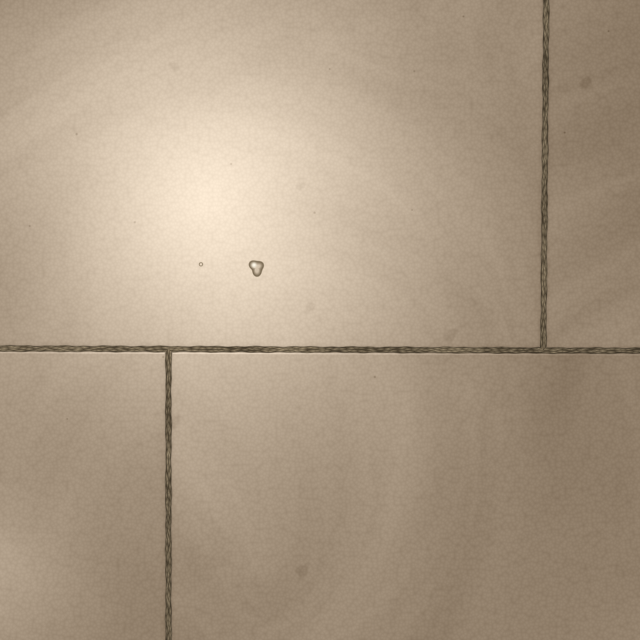
Write a WebGL 2 fragment shader that draws this texture.

```glsl
#version 300 es
precision highp float;

uniform vec2 u_resolution;
out vec4 outColor;

// Layout, in canvas units
const vec2 TILE_SIZE = vec2(1.164, 0.62);
const vec2 JOINT_ORIGIN = vec2(0.849, 0.4555);
const float JOINT_HALF_WIDTH = 0.0046;
const float KEYSTONE = 0.014;
const float ROW_TILT = 0.0035;

// Lighting
const vec2 GLOW_CENTER = vec2(0.325, 0.68);
const float GLOW_RADIUS = 0.34;
const vec2 SIDE_GLOW_CENTER = vec2(-0.02, 0.12);
const float SIDE_GLOW_RADIUS = 0.14;

// Surface
const float MOTTLE_AMOUNT = 0.13;
const float GRAIN_AMOUNT = 0.10;
const vec2 DROP_CENTER = vec2(0.401, 0.582);
const float DROP_RADIUS = 0.0115;
const vec2 RING_CENTER = vec2(0.314, 0.587);

// Colours
const vec3 TILE_DARK = vec3(0.53, 0.46, 0.38);
const vec3 TILE_LIGHT = vec3(0.95, 0.88, 0.79);
const vec3 GROUT_DARK = vec3(0.29, 0.25, 0.19);
const vec3 GROUT_LIGHT = vec3(0.57, 0.51, 0.41);
const vec3 DROP_SHADE = vec3(0.46, 0.40, 0.31);
const vec3 DROP_SHINE = vec3(1.0, 0.98, 0.92);

vec2 hash2(vec2 p) {
    vec3 q = fract(p.xyx * vec3(0.1031, 0.1030, 0.0973));
    q += dot(q, q.yzx + 33.33);
    return fract((q.xx + q.yz) * q.zy);
}

// Distance to the nearest cell point
float cellular(vec2 p) {
    vec2 cell = floor(p), f = fract(p);
    float nearest = 2.0;
    for (int y = -1; y <= 1; y++)
        for (int x = -1; x <= 1; x++) {
            vec2 g = vec2(x, y);
            nearest = min(nearest, length(g + hash2(cell + g) - f));
        }
    return nearest;
}

// Cloudy tone from layered, warped sines
float mottle(vec2 p) {
    const mat2 turn = mat2(0.8, 0.6, -0.6, 0.8);
    float sum = 0.0, amp = 0.5;
    for (int i = 0; i < 6; i++) {
        p = turn * p * 1.7 + sin(p.yx * 1.3 + float(i));
        sum += amp * sin(p.x) * sin(p.y);
        amp *= 0.68;
    }
    return sum;
}

// Sparse round marks, at most one per grid cell
float spots(vec2 p, float grid, float chance, float radius, float blur) {
    vec2 cell = floor(p * grid);
    vec2 center = (cell + 0.25 + 0.5 * hash2(cell + 17.0)) / grid;
    vec2 pick = hash2(cell + 71.0);
    float d = length(p - center) - radius * (0.6 + 0.4 * pick.y);
    return step(pick.x, chance) * (1.0 - smoothstep(-blur, blur, d));
}

float glow(vec2 p, vec2 center, float radius) {
    return exp(-pow(length(p - center) / radius, 1.5));
}

void main() {
    vec2 p = gl_FragCoord.xy / u_resolution;
    float aa = 1.0 / min(u_resolution.x, u_resolution.y);

    // Half-offset tile rows, seen at a slight angle
    vec2 q = p - JOINT_ORIGIN;
    q.y += ROW_TILT * p.x;
    q.x -= KEYSTONE * p.y * (p.x - 0.268) - 0.0037;
    float row = floor(q.y / TILE_SIZE.y);
    q.x -= 0.5 * TILE_SIZE.x * row;
    float column = floor(q.x / TILE_SIZE.x);
    vec2 toJoint = q - TILE_SIZE * round(q / TILE_SIZE);
    float wobble = 0.0004 * (sin(p.x * 83.0 + p.y * 61.0) + sin(p.x * 211.0 - p.y * 173.0));
    vec2 edge = abs(toJoint) - JOINT_HALF_WIDTH + wobble;
    float d = min(edge.x, edge.y);

    // Tile tone: light, clouds, grain and marks
    vec2 shift = 9.0 * hash2(vec2(column, row) + 5.0);
    float light = 1.05 * glow(p, GLOW_CENTER, GLOW_RADIUS);
    float tone = light + 0.30 * glow(p, SIDE_GLOW_CENTER, SIDE_GLOW_RADIUS) + 0.04;
    tone += MOTTLE_AMOUNT * mottle(p * 3.0 + shift) * (1.0 - 0.5 * light);
    tone += GRAIN_AMOUNT * (0.45 - cellular(p * 190.0));
    tone += 0.5 * GRAIN_AMOUNT * (0.45 - cellular(p * vec2(60.0, 85.0)));
    tone -= 0.09 * spots(p + 0.003 * sin(p.yx * 190.0), 5.0, 0.2, 0.010, 0.003);
    tone -= 0.25 * spots(p, 13.0, 0.10, 0.0016, aa);
    tone -= 0.12 * exp(-max(d, 0.0) / 0.003);
    vec3 color = mix(TILE_DARK, TILE_LIGHT, tone);

    // Lit lip just below the horizontal joint
    float lip = exp(-pow((toJoint.y + JOINT_HALF_WIDTH + 0.0018) / 0.0014, 2.0));
    color += (0.05 + 0.13 * light) * lip * smoothstep(0.0, 0.003, edge.x);

    // Gritty grout with dark sides
    vec2 along = edge.x < edge.y ? vec2(330.0, 100.0) : vec2(100.0, 330.0);
    float grit = 0.85 - cellular(p * along) + 0.3 * mottle(p * 12.0);
    vec3 grout = mix(GROUT_DARK, GROUT_LIGHT, clamp(grit, 0.0, 1.0));
    grout *= mix(0.72, 1.0, smoothstep(0.0, 0.0025, -d)) * (0.95 + 0.2 * light);
    color = mix(color, grout, 1.0 - smoothstep(-aa, aa, d));

    // Water drop: pointed outline, dark rim and highlight
    vec2 w = p - DROP_CENTER;
    float angle = atan(w.y, w.x);
    float dropEdge = length(w) - DROP_RADIUS * (1.0 + 0.17 * sin(3.0 * angle) + 0.1 * cos(2.0 * angle + 2.4));
    vec3 drop = mix(DROP_SHADE, TILE_LIGHT, smoothstep(0.0, 0.008, -dropEdge) * 0.75);
    drop = mix(drop, DROP_SHINE, exp(-dot(w + vec2(0.004, -0.004), w + vec2(0.004, -0.004)) / 0.000014));
    color = mix(color, drop, 1.0 - smoothstep(-aa, aa, dropEdge));

    // Tiny dried ring
    float ring = abs(length(p - RING_CENTER) - 0.0025) - 0.0006;
    color = mix(color, DROP_SHADE, 0.8 * (1.0 - smoothstep(-aa, aa, ring)));

    outColor = vec4(clamp(color, 0.0, 1.0), 1.0);
}
```
